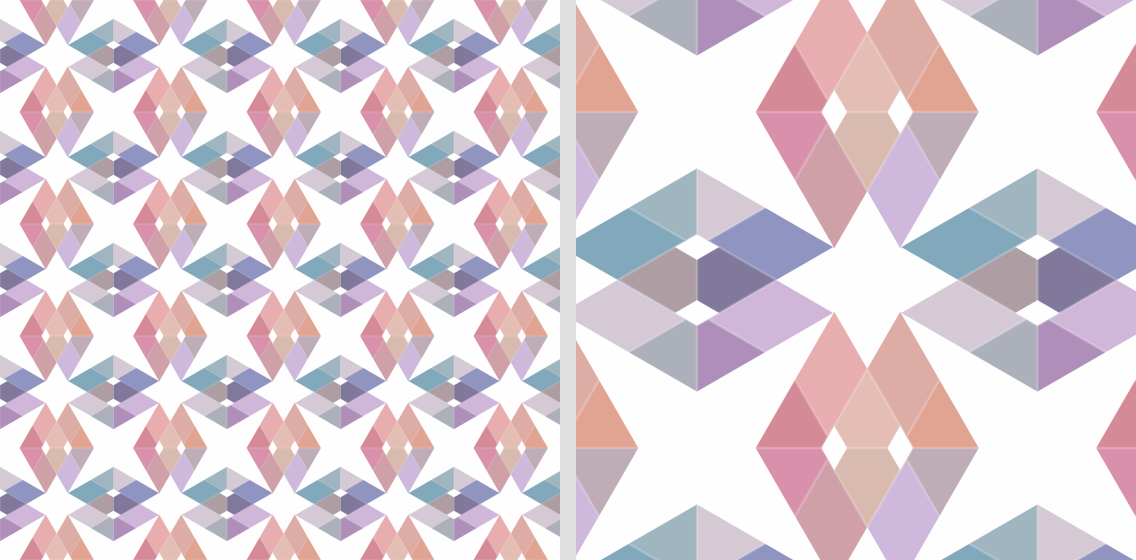
Left, the full canvas; right, a detail of the centre.
Reproduce this pattern procedurally as a WebGL 1 fragment shader.

```glsl
precision highp float;
// Staggered lattice of faceted motifs, each two overlapping rhombi with small holes.

uniform vec2 u_resolution;

#define REPEATS vec2(4.934, 5.0)  // motifs across and down
#define RADIUS 0.0468             // half of the short diagonal of a rhombus
#define OFFSET 0.0196             // rhombus centre to motif centre
#define SLOPE 0.57735             // edge slope, tan 30 degrees
#define SEAM_WIDTH 0.0007
#define SEAM_STRENGTH 0.22
#define BACKGROUND vec3(0.995)

// Antialiased coverage of the region where the distance d is negative.
float cover(float d) {
  float pixel = 0.75 / u_resolution.y;
  return 1.0 - smoothstep(-pixel, pixel, d);
}

vec3 rgb(float r, float g, float b) {
  return vec3(r, g, b) / 255.0;
}

// Picks one of four colours by the signs of the two axes.
vec3 quadrant(vec2 q, vec3 mm, vec3 mp, vec3 pm, vec3 pp) {
  float stackSide = cover(-q.x);
  float longSide = cover(-q.y);
  return mix(mix(mm, mp, longSide), mix(pm, pp, longSide), stackSide);
}

// q.x runs along the stacking axis, q.y along the long diagonals.
vec3 drawMotif(vec3 base, vec2 q, vec3 apex, vec3 tip, vec3 overlap) {
  vec2 a = abs(q);
  float rise = a.y * SLOPE;
  float toEdge = 0.866;  // turns axial distance into distance to an edge
  float outer = (abs(a.x - OFFSET) + rise - RADIUS) * toEdge;
  float shared = (a.x + OFFSET + rise - RADIUS) * toEdge;
  float divide = (a.x - OFFSET - rise) * toEdge;
  float hole = (abs(a.x - OFFSET) + rise - RADIUS + 2.0 * OFFSET) * toEdge;

  // Facets
  float inShared = cover(shared);
  vec3 color = mix(mix(tip, apex, cover(-divide)), overlap, inShared);

  // Pale hairlines between facets
  float seam = min(abs(shared), a.y);
  seam = min(seam, abs(divide) + inShared);
  color = mix(color, BACKGROUND, SEAM_STRENGTH * cover(seam - SEAM_WIDTH));

  return mix(base, color, cover(max(outer, -hole)));
}

vec3 drawCool(vec3 base, vec2 p) {
  vec2 q = p.yx;
  vec3 apex = quadrant(q, rgb(172.0, 176.0, 186.0), rgb(175.0, 143.0, 186.0),
                          rgb(159.0, 181.0, 192.0), rgb(213.0, 202.0, 211.0));
  vec3 tip = quadrant(q, rgb(213.0, 201.0, 213.0), rgb(208.0, 183.0, 217.0),
                         rgb(130.0, 168.0, 188.0), rgb(143.0, 148.0, 192.0));
  vec3 overlap = mix(rgb(174.0, 158.0, 163.0), rgb(128.0, 121.0, 156.0), cover(-q.y));
  return drawMotif(base, q, apex, tip, overlap);
}

vec3 drawWarm(vec3 base, vec2 q) {
  vec3 apex = quadrant(q, rgb(216.0, 144.0, 171.0), rgb(213.0, 139.0, 151.0),
                          rgb(190.0, 172.0, 183.0), rgb(226.0, 164.0, 146.0));
  vec3 tip = quadrant(q, rgb(208.0, 160.0, 169.0), rgb(232.0, 173.0, 174.0),
                         rgb(206.0, 185.0, 220.0), rgb(221.0, 172.0, 165.0));
  vec3 overlap = mix(rgb(217.0, 186.0, 174.0), rgb(228.0, 190.0, 181.0), cover(-q.y));
  return drawMotif(base, q, apex, tip, overlap);
}

// Coordinates about the nearest lattice point, in canvas units.
vec2 cellCoords(vec2 p, vec2 shift) {
  return (fract(p * REPEATS + shift) - 0.5) / REPEATS;
}

void main() {
  vec2 p = gl_FragCoord.xy / u_resolution.y;
  vec3 color = drawCool(BACKGROUND, cellCoords(p, vec2(0.5, 0.0)));
  color = drawWarm(color, cellCoords(p, vec2(0.0, 0.5)));
  gl_FragColor = vec4(color, 1.0);
}
```
